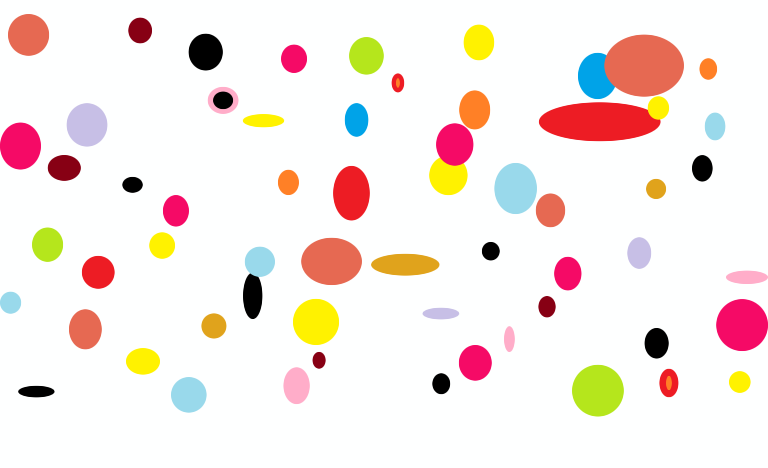
Reproduce this pattern procedurally as a WebGL 2 fragment shader.

```glsl
#version 300 es
precision highp float;

uniform vec2 u_resolution;
out vec4 fragColor;

float hash(vec2 p) {
    return fract(sin(dot(p, vec2(127.1, 311.7))) * 43758.5453);
}

// Paint colour in rgb, typical radius in w; ranges of rank set the shares
vec4 paint(int rank) {
    if (rank < 8)  return vec4(0.00, 0.00, 0.00, 0.032); // black
    if (rank < 13) return vec4(0.93, 0.11, 0.14, 0.056); // red
    if (rank < 17) return vec4(1.00, 0.68, 0.79, 0.027); // pink
    if (rank < 22) return vec4(0.90, 0.41, 0.32, 0.055); // coral
    if (rank < 29) return vec4(0.96, 0.04, 0.40, 0.048); // crimson
    if (rank < 37) return vec4(1.00, 0.95, 0.00, 0.0385); // yellow
    if (rank < 41) return vec4(0.53, 0.00, 0.08, 0.026); // maroon
    if (rank < 44) return vec4(0.88, 0.64, 0.11, 0.031); // gold
    if (rank < 47) return vec4(1.00, 0.50, 0.15, 0.033); // orange
    if (rank < 50) return vec4(0.71, 0.90, 0.11, 0.058); // lime
    if (rank < 53) return vec4(0.78, 0.75, 0.90, 0.036); // lavender
    if (rank < 58) return vec4(0.60, 0.85, 0.92, 0.036); // pale blue
    return vec4(0.00, 0.64, 0.91, 0.039);                // blue
}

// Height to width ratio: mostly upright, some wide, a few extreme
float stretch(float kind, float amount) {
    if (kind < 0.05) return 0.32;
    if (kind < 0.17) return 0.78;
    if (kind > 0.95) return 2.4;
    return mix(1.0, 1.5, amount * amount);
}

// Coverage of an ellipse with a one-pixel soft edge
float ellipse(vec2 offset, vec2 radii) {
    float level = length(offset / radii);
    float soft = 0.5 * fwidth(level) + 1e-4;
    return 1.0 - smoothstep(1.0 - soft, 1.0 + soft, level);
}

void main() {
    vec2 p = gl_FragCoord.xy / u_resolution.y;
    float aspect = u_resolution.x / u_resolution.y;
    vec3 color = vec3(0.995, 1.0, 1.0);

    // One dot in each cell of a jittered 10 by 6 grid
    for (int i = 0; i < 60; i++) {
        int rank = (i * 23 + 7) % 60;
        vec4 dotPaint = paint(rank);
        float seed = float(i) + 1.0;

        // Golden-ratio steps spread the sizes evenly within each colour
        float spread = fract(float(rank) * 0.618);
        float radius = dotPaint.w * (0.6 + 0.8 * spread * spread);
        bool ringed = rank > 10 && rank < 14;
        bool redRing = rank < 13;
        if (ringed) radius *= redRing ? 0.4 : 1.9;

        float ratio = stretch(hash(vec2(seed, 1.7)), hash(vec2(seed, 4.3)));
        if (ringed) ratio = redRing ? 1.5 : 0.88;
        vec2 radii = radius * vec2(inversesqrt(ratio), sqrt(ratio));

        // Keep the dots inside the sheet, above a blank lower margin
        vec2 jitter = vec2(hash(vec2(seed, 7.9)), hash(vec2(seed, 9.2))) - 0.5;
        vec2 cell = vec2(i % 10, i / 10) + 0.5 + 0.85 * jitter;
        vec2 center = vec2(0.0, 0.11) + cell * vec2(aspect / 10.0, 0.14);
        center = clamp(center, vec2(0.0, 0.11) + radii, vec2(aspect, 0.97) - radii);

        color = mix(color, dotPaint.rgb, ellipse(p - center, radii));

        // Contrasting core of the ringed dots
        vec3 coreColor = redRing ? vec3(1.0, 0.5, 0.15) : vec3(0.0);
        float core = ellipse(p - center, radii * (redRing ? vec2(0.3, 0.5) : vec2(0.65)));
        color = mix(color, coreColor, ringed ? core : 0.0);
    }

    fragColor = vec4(color, 1.0);
}
```
